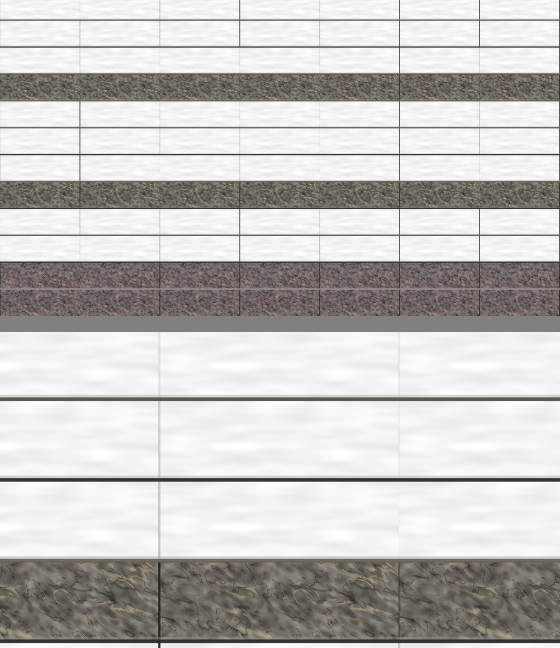
Top: the whole. Bottom: its middle third, enlarged.
A Shadertoy shader for this pattern:

```glsl
const vec2 GRID = vec2(7.007, 11.75);   // tiles across and down
const float TILE_ASPECT = 2.98;

// Row range with an open, dark joint for each vertical seam; first > last wraps
const float FIRST_OPEN[8] = float[8](0.0, 4.0, 0.0, 10.0, 0.0, 0.0, 10.0, 0.0);
const float LAST_OPEN[8] = float[8](1.0, 7.0, 1.0, 4.0, 1.0, 11.0, 3.0, 11.0);

float hash(vec2 p) {
    return fract(sin(dot(p, vec2(127.1, 311.7))) * 43758.5);
}

vec2 gradient(vec2 cell) {
    float angle = 6.2832 * hash(cell);
    return vec2(cos(angle), sin(angle));
}

float gradientNoise(vec2 p) {
    vec2 i = floor(p), f = p - i;
    vec2 u = f * f * f * (f * (f * 6.0 - 15.0) + 10.0);
    vec2 e = vec2(1.0, 0.0);
    float low = mix(dot(gradient(i), f), dot(gradient(i + e), f - e), u.x);
    float high = mix(dot(gradient(i + e.yx), f - e.yx), dot(gradient(i + 1.0), f - 1.0), u.x);
    return mix(low, high, u.y);
}

float fbm(vec2 p) {
    float sum = 0.0, amplitude = 0.6;
    for (int i = 0; i < 4; i++) {
        sum += amplitude * gradientNoise(p);
        p = mat2(1.6, 1.2, -1.2, 1.6) * p + 7.3;
        amplitude *= 0.55;
    }
    return sum;
}

// Pixel coverage of a line, also right for lines thinner than a pixel
float lineCoverage(float dist, float width, float pixel) {
    float overlap = min(dist + 0.5 * pixel, 0.5 * width) - max(dist - 0.5 * pixel, -0.5 * width);
    return clamp(overlap / pixel, 0.0, 1.0);
}

// Pale tile with fine horizontal streaks
vec3 paleTile(vec2 p) {
    float streak = gradientNoise(p * vec2(1.1, 6.0)) + 0.9 * gradientNoise(p * vec2(2.5, 11.0) + 5.0);
    return vec3(0.953, 0.955, 0.955) + 0.05 * streak;
}

// Slate with ridged veins falling to the right
vec3 slate(vec2 p, float seed, vec3 shade, vec3 body, vec3 veinColor) {
    vec2 q = vec2(dot(p, vec2(0.82, -0.57)), 2.2 * dot(p, vec2(0.57, 0.82))) + seed;
    float warp = fbm(q * 1.4);
    float relief = fbm(q * 2.2 + 1.6 * warp);
    vec3 color = mix(shade, body, smoothstep(-0.35, 0.4, relief));

    float patches = smoothstep(-0.2, 0.3, gradientNoise(p * vec2(1.3, 1.8) + seed + 3.0));
    float ridge = abs(gradientNoise(q * 1.9 + 1.8 * warp + 11.0));
    float vein = 1.0 - smoothstep(0.01, 0.13, ridge);
    color = mix(color, veinColor, vein * (0.2 + 0.6 * patches));

    float crack = abs(gradientNoise(q * 1.5 - 2.0 * warp + 23.0));
    color *= 1.0 - 0.28 * (1.0 - smoothstep(0.0, 0.06, crack));
    float grain = gradientNoise(p * 9.0 + seed);
    return color + 0.13 * grain + 0.10 * gradientNoise(q * 6.0);
}

vec3 tileColor(vec2 p, float row) {
    if (row < 2.0)
        return slate(p, 4.0 + row * 9.0, vec3(0.37, 0.345, 0.345), vec3(0.50, 0.455, 0.455), vec3(0.61, 0.44, 0.45));
    if (row == 4.0 || row == 8.0)
        return slate(p, 4.0, vec3(0.36, 0.345, 0.32), vec3(0.49, 0.48, 0.45), vec3(0.64, 0.58, 0.47));
    return paleTile(p);
}

// Opacity of a vertical joint: open, or closed to a faint trace
float jointStrength(float seam, float row) {
    int index = int(clamp(seam, 0.0, 7.0));
    float first = FIRST_OPEN[index], last = LAST_OPEN[index];
    bool above = row >= first, below = row <= last;
    bool open = first > last ? (above || below) : (above && below);
    return open ? 0.95 : 0.35 * hash(vec2(seam, row));
}

vec3 courseJointColor(float seam) {
    if (seam == 1.0) return vec3(0.60, 0.58, 0.57);
    if (seam == 5.0 || seam == 8.0) return vec3(0.42, 0.39, 0.34);
    return mod(seam, 2.0) < 0.5 ? vec3(0.17) : vec3(0.33, 0.32, 0.27);
}

void mainImage(out vec4 fragColor, in vec2 fragCoord) {
    vec2 grid = fragCoord / iResolution.xy * GRID;
    vec2 pixel = GRID / iResolution.xy;
    vec2 seam = floor(grid + 0.5);
    vec2 offset = grid - seam;
    float row = floor(grid.y);
    vec3 color = tileColor(fract(grid) * vec2(TILE_ASPECT, 1.0), row);

    // Vertical joints
    float joint = lineCoverage(offset.x, 0.0095, pixel.x);
    color = mix(color, vec3(0.14), joint * jointStrength(seam.x, row));

    // Horizontal joints with a soft bevel above
    if (seam.y > 0.0) {
        float bevel = lineCoverage(offset.y - 0.03, 0.05, pixel.y);
        color = mix(color, vec3(0.62, 0.61, 0.58), 0.4 * bevel);
        float course = lineCoverage(offset.y, 0.045, pixel.y);
        color = mix(color, courseJointColor(seam.y), 0.95 * course);
    }
    fragColor = vec4(clamp(color, 0.0, 1.0), 1.0);
}
```
